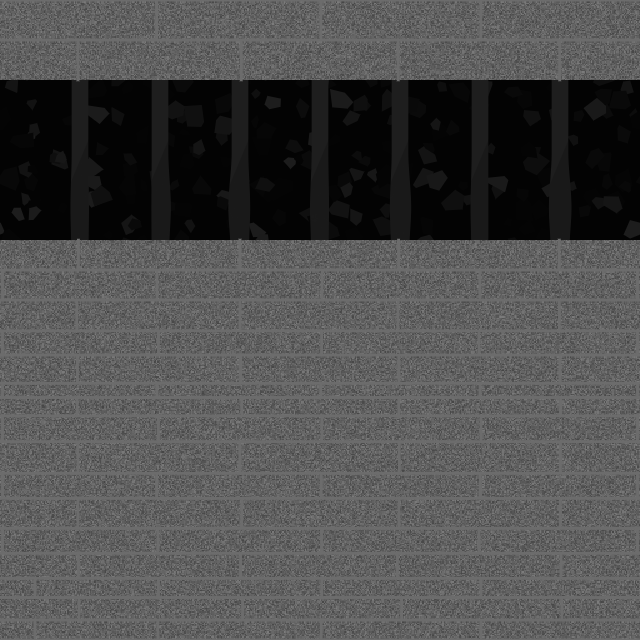
Write a Shadertoy shader that draws this pattern.

```glsl
// Grey brick courses of uneven height, crossed by a black band of dark shards and upright bars.

const float UNIT = 1.0 / 768.0;          // design grid step, in canvas units
const float BAND_BOTTOM = 0.625;
const float BAND_TOP = 0.875;
const int BAND_ROW = 16;
const int ROW_COUNT = 19;

const vec3 BRICK = vec3(0.38);
const vec3 MORTAR = vec3(0.425);
const vec3 VOID_BLACK = vec3(0.01);

// Course edges from bottom to top, in design units
const float EDGES[20] = float[20](
    0.0, 24.0, 51.0, 74.0, 104.0, 134.0, 170.0, 200.0, 238.0, 269.0,
    291.0, 308.0, 342.0, 371.0, 408.0, 444.0, 480.0, 672.0, 720.0, 768.0);

float hash(ivec2 cell, int seed) {
    uvec2 q = uvec2(cell + 4096);
    uint h = q.x * 1597334677u ^ q.y * 3812015801u ^ uint(seed) * 2798796415u;
    h = (h ^ (h >> 15)) * 2246822519u;
    h = (h ^ (h >> 13)) * 3266489917u;
    return float((h ^ (h >> 16)) & 65535u) / 65535.0;
}

float fill(float dist, float pixel) {
    return clamp(0.5 - dist / pixel, 0.0, 1.0);
}

int findRow(float y) {
    int row = 0;
    for (int i = 1; i < ROW_COUNT; i++) row += y >= EDGES[i] * UNIT ? 1 : 0;
    return row;
}

// Distance to the nearest horizontal mortar line; the band has none
float courseDistance(float y, int row) {
    float d = 1.0;
    for (int i = 0; i < 2; i++) {
        int edge = row + i;
        if (edge != BAND_ROW && edge != BAND_ROW + 1) d = min(d, abs(y - EDGES[edge] * UNIT));
    }
    return d;
}

// Distance to the nearest upright joint: four per course, staggered and slightly uneven
float jointDistance(float x, int row) {
    bool odd = (row & 1) == 1;
    float stagger = odd ? 0.5 : 0.0;
    float nearest = round(x * 4.0 - stagger);
    int k = int(nearest) & 3;
    vec4 shift = odd ? vec4(-3.0, 1.0, -2.0, 0.0) : vec4(0.0, -3.0, 2.0, 0.0);
    float dx = x - (nearest + stagger) * 0.25;
    if (!odd && k == 0) {
        if (row == ROW_COUNT - 1) return 1.0;
        return row <= 2 ? abs(dx - 42.0 * UNIT) : abs(abs(dx) - 3.0 * UNIT);
    }
    float wobble = 2.4 * hash(ivec2(k, row), 3) - 1.2 + (row == 1 ? 3.0 : 0.0);
    return abs(dx - (shift[k] + wobble) * UNIT);
}

// Fine grain on a whole number of cells
float grain(vec2 uv) {
    ivec2 cell = ivec2(floor(uv * 512.0));
    return hash(cell, 1) + hash(cell, 2) - 1.0;
}

// Irregular convex polygon: five half planes at random distances
float shardDistance(vec2 p, ivec2 cell, int seed, float radius) {
    float turn = 6.2832 * hash(cell, seed);
    float d = -1.0;
    for (int i = 0; i < 5; i++) {
        float angle = turn + (float(i) + 0.7 * hash(cell, seed + 10 + i)) * 1.2566;
        float reach = radius * mix(0.45, 1.0, hash(cell, seed + 20 + i));
        d = max(d, dot(p, vec2(cos(angle), sin(angle))) - reach);
    }
    return d;
}

// Scattered shards, wrapping across the canvas
vec3 addShards(vec3 color, vec2 uv, float columns, int seed, float pixel) {
    ivec2 home = ivec2(floor(uv * columns));
    int wrap = int(columns);
    for (int j = -1; j <= 1; j++)
    for (int i = -1; i <= 1; i++) {
        ivec2 raw = home + ivec2(i, j);
        ivec2 cell = ivec2((raw.x + wrap) % wrap, raw.y);
        if (hash(cell, seed) > 0.72) continue;
        vec2 center = (vec2(raw) + vec2(hash(cell, seed + 1), hash(cell, seed + 2))) / columns;
        float radius = mix(6.0, 15.0, hash(cell, seed + 3)) * UNIT;
        float d = shardDistance(uv - center, cell, seed + 4, radius);
        float tone = 0.014 + 0.1 * pow(hash(cell, seed + 5), 2.2);
        color = mix(color, vec3(tone), fill(d, pixel));
    }
    return color;
}

// Seven upright bars, flared near the foot, with a darker slanted lower part
vec3 addBars(vec3 color, vec2 uv, float pixel) {
    float k = round(uv.x * 8.0);
    if (k < 1.0 || k > 7.0) return color;
    float dx = uv.x - k / 8.0;
    float t = (uv.y - BAND_BOTTOM) / (BAND_TOP - BAND_BOTTOM);
    float bulge = smoothstep(0.55, 0.2, t) * mix(0.4, 1.0, smoothstep(-0.05, 0.2, t));
    float flare = 4.0 * hash(ivec2(int(k), dx < 0.0 ? 0 : 1), 7) * bulge;
    float slant = t - 0.5 - 9.6 * dx;
    float tone = mix(0.118, 0.1, fill(slant, pixel * 10.0));
    return mix(color, vec3(tone), fill(abs(dx) - (10.0 + flare) * UNIT, pixel));
}

void mainImage(out vec4 fragColor, in vec2 fragCoord) {
    vec2 uv = fragCoord / iResolution.xy;
    float pixel = 1.0 / min(iResolution.x, iResolution.y);
    int row = findRow(uv.y);

    // Bricks with grain
    vec3 color = BRICK + 0.11 * grain(uv);

    // Dark band
    float bandDist = abs(uv.y - 0.75) - 0.125;
    vec3 band = addShards(VOID_BLACK, uv, 24.0, 40, pixel);
    band = addShards(band, uv, 20.0, 90, pixel);
    band = addBars(band, uv, pixel);
    color = mix(color, band, fill(bandDist, pixel));

    // Mortar; joints poke slightly into the band
    int jointRow = row != BAND_ROW ? row : (uv.y < 0.75 ? BAND_ROW - 1 : BAND_ROW + 1);
    float joint = max(jointDistance(uv.x, jointRow) - 1.7 * UNIT, -bandDist - 1.5 * UNIT);
    float course = courseDistance(uv.y, row) - 1.7 * UNIT;
    color = mix(color, MORTAR, fill(min(joint, course), pixel));

    fragColor = vec4(color, 1.0);
}
```
